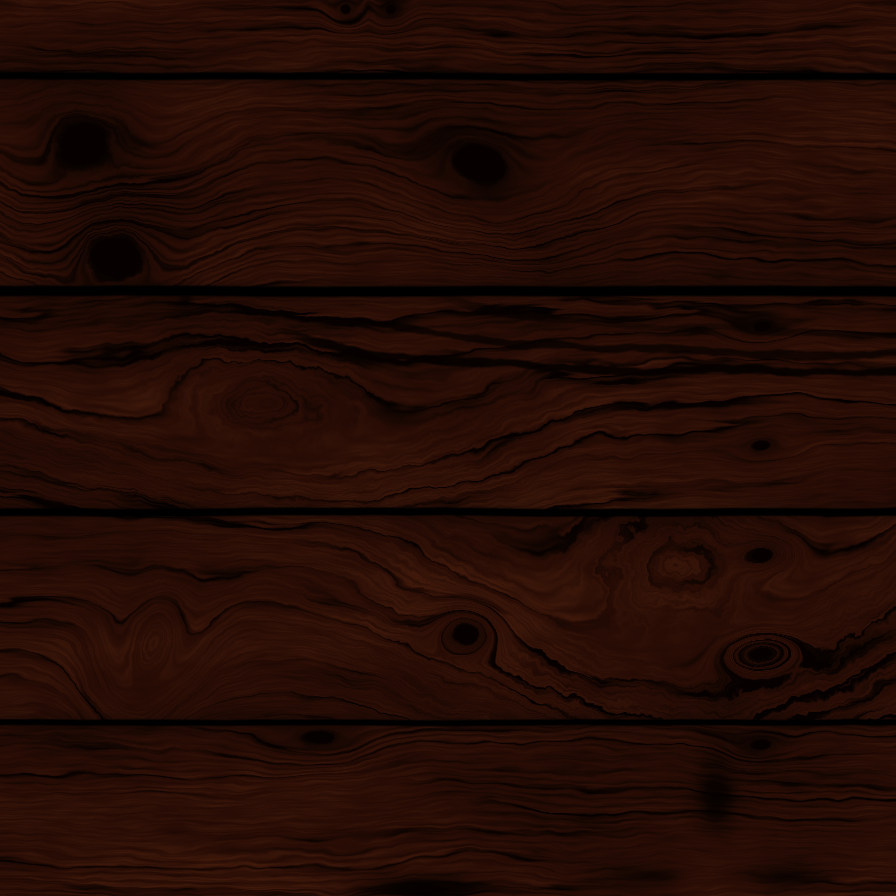
Write a three.js fragment shader that draws this texture.

```glsl
// Five dark stained horizontal wood planks with knots, growth rings, cracks and black seams.
varying vec2 vUv;

const vec3 CHAR_BLACK = vec3(0.022, 0.005, 0.0);
const vec3 DARK_STAIN = vec3(0.15, 0.045, 0.018);
const vec3 WARM_BROWN = vec3(0.28, 0.115, 0.048);

vec2 hash2(vec2 p) {
  return fract(sin(vec2(dot(p, vec2(127.1, 311.7)), dot(p, vec2(269.5, 183.3)))) * 43758.5);
}

// Layered sines, about -0.8 to 0.8
float waves(vec2 p) {
  float sum = 0.0, amp = 0.5;
  for (int i = 0; i < 5; i++) {
    sum += amp * sin(p.x + 1.3 * sin(p.y * 0.7)) * sin(p.y + 1.1 * sin(p.x * 0.8 + 1.0));
    p = mat2(1.6, 1.2, -1.2, 1.6) * p + 2.3;
    amp *= 0.6;
  }
  return sum;
}

// Distance to the nearest scattered cell point
float cellular(vec2 p) {
  vec2 cell = floor(p);
  float nearest = 4.0;
  for (int j = -1; j <= 1; j++)
    for (int i = -1; i <= 1; i++) {
      vec2 c = cell + vec2(float(i), float(j));
      vec2 d = c + hash2(c) - p;
      nearest = min(nearest, dot(d, d));
    }
  return sqrt(nearest);
}

float seamHeight(float k) {
  return 0.194 + 0.2403 * k - 0.006 * (1.0 - min(abs(k - 1.0), 1.0));
}

float plankIndex(float y) {
  float index = 0.0;
  for (int k = 0; k < 4; k++) index += step(seamHeight(float(k)), y);
  return index;
}

// Bends the grain into rings around a centre and darkens the core
void knot(vec2 p, vec2 centre, vec2 radius, float tilt, float core,
          inout float grain, inout float dark) {
  if (plankIndex(p.y) != plankIndex(centre.y)) return;
  vec2 d = p - centre;
  d = vec2(cos(tilt) * d.x + sin(tilt) * d.y, cos(tilt) * d.y - sin(tilt) * d.x);
  float q = length(d / radius) + 0.22 * waves(p * 38.0);
  q = max(q, 0.0);
  grain = mix(grain, centre.y + radius.y * q, exp(-0.17 * q * q));
  float hole = 1.0 - smoothstep(0.55, 1.15, q);
  dark = max(dark, core * max(0.96 * hole, 0.6 * exp(-0.32 * q * q)));
}

// Late wood: slow darkening, then a crisp smooth edge
float growthRing(float x) {
  float f = fract(x);
  return f * f * f * f * (1.0 - smoothstep(0.88, 1.0, f));
}

float blotch(vec2 p, vec2 centre, vec2 size) {
  vec2 d = (p - centre) / size;
  return exp(-dot(d, d));
}

// Tapering splits that sweep down to the right
float cracks(vec2 p) {
  float mask = 0.0;
  for (int i = 0; i < 3; i++) {
    float n = float(i);
    float start = 0.3 + 0.09 * n;
    float y = 0.585 + 0.021 * n + 0.055 * exp(-7.0 * (p.x - start + 0.03));
    y += 0.006 * waves(vec2(p.x * 14.0 + n * 4.0, n));
    float width = 0.0022 + 0.0022 * waves(vec2(p.x * 22.0, n * 3.0));
    float line = 1.0 - smoothstep(width, width + 0.0045, abs(p.y - y));
    mask = max(mask, line * smoothstep(start, start + 0.06, p.x) * (0.95 - 0.15 * n));
  }
  return mask;
}

void main() {
  vec2 p = vUv;
  float plank = plankIndex(p.y);
  float broad = step(0.5, plank) * step(plank, 2.5);
  float grain = p.y + 0.016 * waves(vec2(p.x * 6.0 + plank * 7.0, p.y * 13.0))
              + 0.002 * waves(vec2(p.x * 30.0, p.y * 70.0));
  float dark = 0.0;

  // Cathedral figures without a core
  knot(p, vec2(0.30, 0.55), vec2(0.095, 0.046), -0.1, 0.0, grain, dark);
  knot(p, vec2(0.755, 0.37), vec2(0.090, 0.080), -0.2, 0.0, grain, dark);
  knot(p, vec2(0.17, 0.28), vec2(0.022, 0.045), -0.3, 0.0, grain, dark);

  // Large knots
  knot(p, vec2(0.535, 0.818), vec2(0.041, 0.027), -0.4, 1.0, grain, dark);
  knot(p, vec2(0.093, 0.838), vec2(0.045, 0.040), -0.6, 1.0, grain, dark);
  knot(p, vec2(0.130, 0.712), vec2(0.038, 0.032), 0.2, 1.0, grain, dark);
  knot(p, vec2(0.520, 0.292), vec2(0.018, 0.014), 0.0, 1.0, grain, dark);
  knot(p, vec2(0.355, 0.177), vec2(0.024, 0.010), 0.0, 1.0, grain, dark);

  // Small pin knots: a column on the right and a pair at the top
  for (int i = 0; i < 5; i++) {
    float y = 0.635 - 0.1165 * float(i) - 0.022 * sin(float(i) * 0.785);
    knot(p, vec2(0.85, y), vec2(0.015, 0.008), 0.1, 1.0, grain, dark);
  }
  knot(vec2(abs(p.x - 0.411), p.y), vec2(0.025, 0.99), vec2(0.008), 0.0, 1.0, grain, dark);

  // Fibres, fine lines and bold rings
  float drift = waves(vec2(p.x * 4.0 + plank * 5.0, grain * 38.0));
  float fibre = cellular(vec2(p.x * 20.0 + plank * 9.0, grain * 360.0));
  float fineLine = 0.5 + 0.5 * sin(grain * 780.0 + 6.0 * drift);
  float ring = growthRing(grain * mix(42.0, 30.0, broad) + 0.8 * drift);
  float tone = 0.64 + 0.22 * waves(vec2(p.x * 5.0 + plank * 3.0, p.y * 17.0));
  tone += 0.24 * (0.5 - fibre) + 0.1 * drift;
  tone -= mix(0.24, 0.10, broad) * fineLine * fineLine * (0.8 + drift);
  tone -= mix(0.55, 0.95, broad) * ring * clamp(0.75 + 1.2 * drift, 0.15, 1.2);

  // Stains and splits
  float stain = blotch(p, vec2(0.80, 0.11), vec2(0.022, 0.045));
  stain += blotch(vec2(abs(p.x - 0.795), p.y), vec2(0.075, 0.025), vec2(0.055, 0.022));
  stain += blotch(p, vec2(0.47, 0.01), vec2(0.07, 0.018));
  stain += 0.5 * blotch(p, vec2(0.02, 0.40), vec2(0.10, 0.035));
  stain += 0.45 * blotch(p, vec2(0.72, 0.63), vec2(0.25, 0.03));
  dark = max(dark, clamp(stain * (0.75 + 0.5 * drift), 0.0, 0.9));
  if (plank == 2.0) dark = max(dark, 0.9 * cracks(p));
  tone = clamp(tone, 0.0, 1.0) * (1.0 - dark);

  // Seams of uneven width with a soft shadow
  float light = 1.0;
  for (int k = 0; k < 4; k++) {
    float n = float(k);
    float halfWidth = 0.0026 + 0.003 * exp(-(n - 1.9) * (n - 1.9));
    float d = abs(p.y - seamHeight(n) + 0.0015 * waves(vec2(p.x * 9.0, n * 2.0)));
    light *= smoothstep(halfWidth * 0.7, halfWidth + 0.002, d) * (1.0 - 0.35 * exp(-d * 110.0));
  }

  vec3 wood = mix(CHAR_BLACK, DARK_STAIN, smoothstep(0.0, 0.55, tone));
  wood = mix(wood, WARM_BROWN, smoothstep(0.45, 1.1, tone));
  gl_FragColor = vec4(wood * light, 1.0);
}
```
